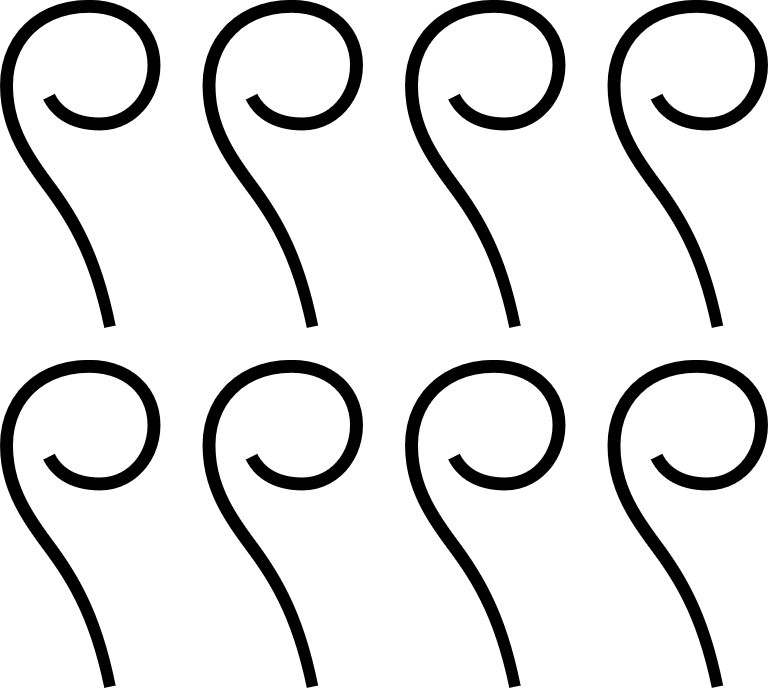
This pattern is drawn by a Shadertoy shader. Its source:

```glsl
// Black fern-like curls on white, repeated four across and two down.
// Each curl is a chain of cubic Beziers, flattened into short segments whose
// distance gives a smooth stroke; the ends are cut square and the tail tapers.

const vec2 CANVAS = vec2(768.0, 686.5);  // design units, y pointing down
const vec2 PITCH = vec2(202.5, 359.2);   // spacing of the curls
const float HALF_WIDTH = 6.45;           // stroke half width on the curl
const float TAIL_HALF_WIDTH = 5.8;       // half width at the tail tip
const vec3 PAPER = vec3(1.0);
const vec3 INK = vec3(0.0);

const int CURVES = 6;
const int STEPS = 14;

// Shared control points: the end of each cubic starts the next.
const vec2 SPINE[19] = vec2[19](
    vec2(49.0, 96.5),                                            // inner tip
    vec2(58.0, 114.5), vec2(76.0, 123.7), vec2(100.0, 123.7),    // bottom
    vec2(131.0, 123.7), vec2(154.0, 97.0), vec2(154.0, 65.0),    // right
    vec2(154.0, 32.0), vec2(129.0, 6.3), vec2(89.0, 6.3),        // top
    vec2(39.0, 6.3), vec2(6.5, 40.0), vec2(6.5, 85.0),           // left
    vec2(6.5, 129.0), vec2(29.0, 159.0), vec2(52.0, 190.0),      // inflection
    vec2(77.5, 225.0), vec2(96.5, 261.0), vec2(110.0, 326.0));   // tail tip

vec2 bezier(vec2 a, vec2 b, vec2 c, vec2 d, float t) {
    float s = 1.0 - t;
    return s * s * (s * a + 3.0 * t * b) + t * t * (3.0 * s * c + t * d);
}

// Distance to segment ab, with the position along it in y.
vec2 segment(vec2 p, vec2 a, vec2 b) {
    vec2 ab = b - a;
    float h = clamp(dot(p - a, ab) / dot(ab, ab), 0.0, 1.0);
    return vec2(length(p - a - h * ab), h);
}

// Removes the rounded cap lying beyond a stroke end.
float squareCap(float d, vec2 p, vec2 tip, vec2 outward) {
    float beyond = dot(p - tip, normalize(outward));
    float nearby = 2.0 * HALF_WIDTH - length(p - tip);
    return max(d, min(beyond, nearby));
}

// Signed distance to one curl.
float curl(vec2 p) {
    float d = 1e4;
    for (int i = 0; i < CURVES; i++) {
        vec2 a = SPINE[3 * i], b = SPINE[3 * i + 1];
        vec2 c = SPINE[3 * i + 2], e = SPINE[3 * i + 3];
        vec2 from = a;
        for (int k = 0; k < STEPS; k++) {
            vec2 to = bezier(a, b, c, e, float(k + 1) / float(STEPS));
            vec2 hit = segment(p, from, to);
            float t = (float(k) + hit.y) / float(STEPS);
            float taper = i == CURVES - 1 ? t : 0.0;
            d = min(d, hit.x - mix(HALF_WIDTH, TAIL_HALF_WIDTH, taper));
            from = to;
        }
    }
    d = squareCap(d, p, SPINE[0], SPINE[0] - SPINE[1]);
    return squareCap(d, p, SPINE[18], SPINE[18] - SPINE[17]);
}

void mainImage(out vec4 fragColor, in vec2 fragCoord) {
    vec2 uv = fragCoord / iResolution.xy;
    vec2 p = vec2(uv.x, 1.0 - uv.y) * CANVAS;
    float pixel = CANVAS.x / iResolution.x;

    float d = curl(mod(p, PITCH));
    float ink = clamp(0.5 - d / pixel, 0.0, 1.0);
    fragColor = vec4(mix(PAPER, INK, ink), 1.0);
}
```
